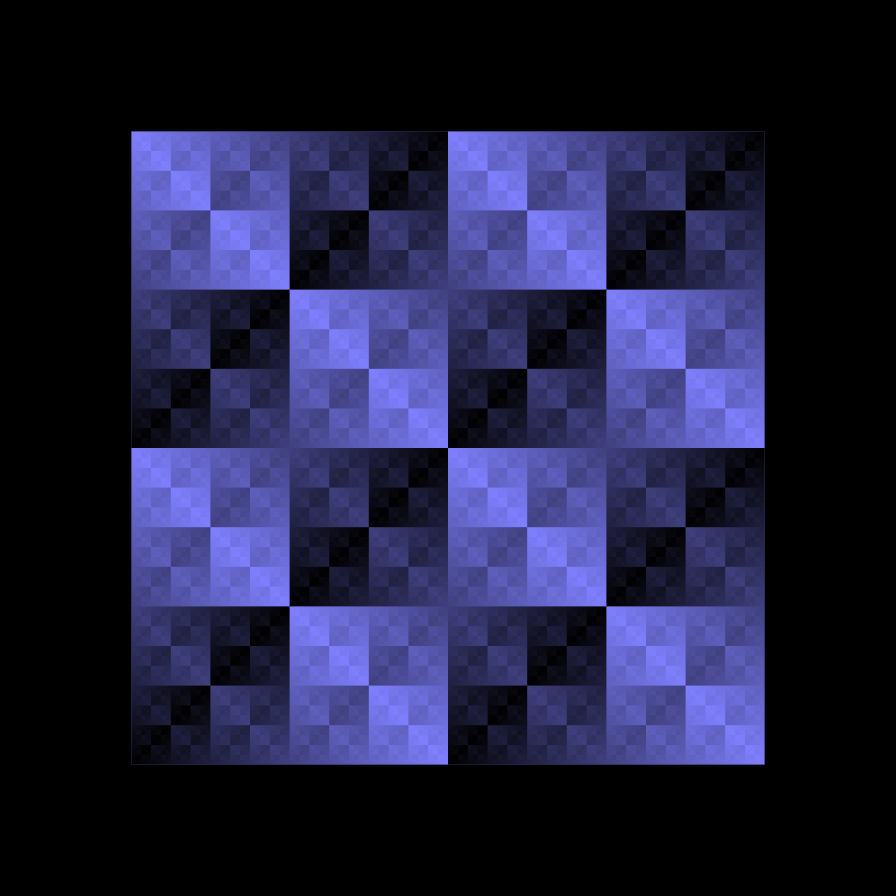
Reproduce this pattern procedurally as a WebGL 1 fragment shader.

```glsl
precision highp float;
// A centred square on black, filled with 2 by 2 repeats of the x XOR y fractal.
// Each binary digit of a coordinate is a square wave; digits of x and y are
// XORed and summed by weight. Box filtering keeps every octave smooth-edged.

uniform vec2 u_resolution;

#define SIDE 0.7071               // side of the square, in canvas widths
#define REPEATS 2.0               // XOR tiles across and down the square
#define DIGITS 8                  // binary digits per coordinate
#define TINT vec3(0.5, 0.503, 1.0) // colour at the highest value
#define BACKGROUND vec3(0.0)

// Integral of a square wave of period 1: low first half, high second half.
vec2 squareWaveIntegral(vec2 x) {
  return 0.5 * floor(x) + max(fract(x) - 0.5, 0.0);
}

// Square wave averaged over a footprint of the given width.
vec2 filteredDigit(vec2 x, vec2 width) {
  vec2 halfWidth = 0.5 * width;
  return (squareWaveIntegral(x + halfWidth)
        - squareWaveIntegral(x - halfWidth)) / width;
}

// XOR extended to fractional digits.
float softXor(vec2 digit) {
  return digit.x + digit.y - 2.0 * digit.x * digit.y;
}

// Weighted sum of XORed digits, from 0 to nearly 1.
float xorFractal(vec2 p, vec2 footprint) {
  float value = 0.0;
  float weight = 0.5;
  for (int i = 0; i < DIGITS; i++) {
    value += weight * softXor(filteredDigit(p, footprint));
    p *= 2.0;
    footprint *= 2.0;
    weight *= 0.5;
  }
  return value;
}

// Area coverage of the centred square.
float squareMask(vec2 uv, vec2 pixel) {
  vec2 inside = clamp((0.5 * SIDE - abs(uv - 0.5)) / pixel + 0.5, 0.0, 1.0);
  return inside.x * inside.y;
}

void main() {
  vec2 pixel = 1.0 / u_resolution;
  vec2 uv = gl_FragCoord.xy * pixel;

  // Tile coordinates, with whole numbers on the edges of the square
  float scale = REPEATS / SIDE;
  vec2 p = (uv - 0.5) * scale + 0.5 * REPEATS;
  float value = xorFractal(p, pixel * scale);

  vec3 color = mix(BACKGROUND, TINT * value, squareMask(uv, pixel));
  gl_FragColor = vec4(color, 1.0);
}
```
